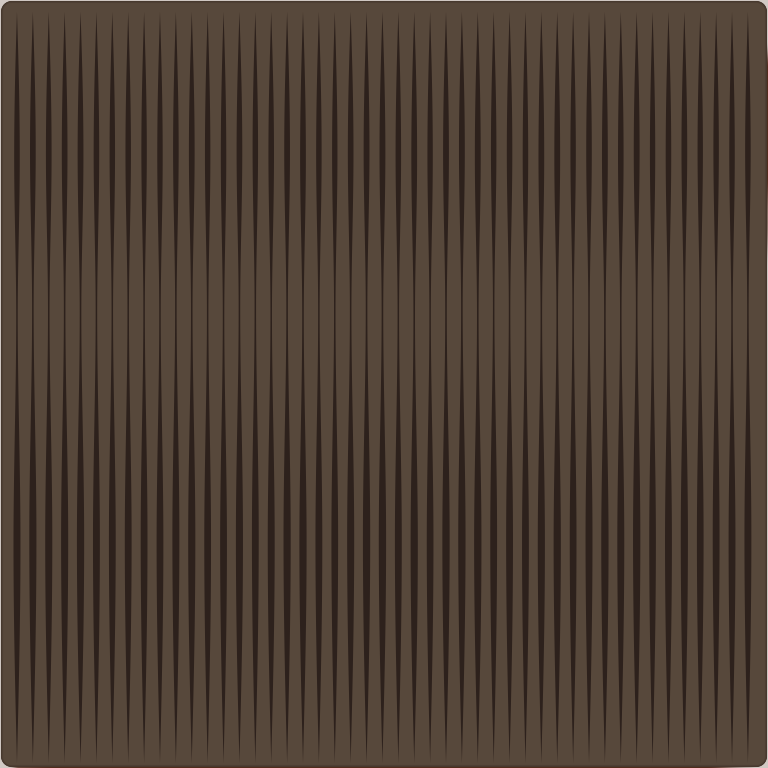
A WebGL 2 fragment shader for this pattern:

```glsl
#version 300 es
precision highp float;
// Brown rounded panel with 47 dark vertical slits, each swelling twice between pointed ends.

#define STRIPE_COUNT 47.0
#define FIRST_X 0.0221
#define PITCH 0.02069
#define TIP_BOTTOM 0.006
#define TIP_TOP 0.985
#define LOWER_WIDTH 0.0091
#define UPPER_WIDTH 0.0073
#define WAIST_WIDTH 0.0020
#define WIDTH_JITTER 0.05
#define CORNER_RADIUS 0.014
#define PANEL_INSET 0.0012

uniform vec2 u_resolution;
out vec4 fragColor;

const vec3 PANEL = vec3(0.342, 0.282, 0.230);
const vec3 SLIT = vec3(0.176, 0.129, 0.110);
const vec3 RIM = vec3(0.25, 0.195, 0.16);
const vec3 BACKDROP = vec3(0.82, 0.79, 0.77);
const vec3 RUST = vec3(0.32, 0.17, 0.11);

const float LOWER_PEAK = 0.297;
const float WAIST = 0.594;
const float UPPER_PEAK = 0.800;
const float HALF_PI = 1.5707963;

float hash(float n) {
    return fract(sin(n * 127.1 + 3.7) * 4375.85);
}

float noise(float x) {
    float i = floor(x);
    return mix(hash(i), hash(i + 1.0), smoothstep(0.0, 1.0, x - i));
}

float roundedBox(vec2 p, vec2 halfSize, float radius) {
    vec2 q = abs(p) - halfSize + radius;
    return length(max(q, 0.0)) + min(max(q.x, q.y), 0.0) - radius;
}

// Full slit width at height y: point, swell, waist, swell, point.
float slitWidth(float y) {
    if (y < LOWER_PEAK) {
        float t = clamp((y - TIP_BOTTOM) / (LOWER_PEAK - TIP_BOTTOM), 0.0, 1.0);
        return LOWER_WIDTH * sin(HALF_PI * t);
    }
    if (y < WAIST) {
        return mix(LOWER_WIDTH, WAIST_WIDTH, smoothstep(LOWER_PEAK, WAIST, y));
    }
    if (y < UPPER_PEAK) {
        return mix(WAIST_WIDTH, UPPER_WIDTH, smoothstep(WAIST, UPPER_PEAK, y));
    }
    float t = clamp((TIP_TOP - y) / (TIP_TOP - UPPER_PEAK), 0.0, 1.0);
    return UPPER_WIDTH * sin(HALF_PI * t);
}

void main() {
    vec2 uv = gl_FragCoord.xy / u_resolution;
    float pixel = 1.0 / min(u_resolution.x, u_resolution.y);

    // Nearest slit, with slight variation in width and waist height
    float index = clamp(floor((uv.x - FIRST_X) / PITCH + 0.5), 0.0, STRIPE_COUNT - 1.0);
    float offset = abs(uv.x - FIRST_X - index * PITCH);
    float shiftedY = uv.y + 0.012 * (hash(index + 51.0) - 0.5) * smoothstep(0.1, 0.4, uv.y)
                   * (1.0 - smoothstep(0.75, 0.95, uv.y));
    float width = slitWidth(shiftedY) * (1.0 + WIDTH_JITTER * (2.0 * hash(index) - 1.0));

    // Area coverage keeps the thin ends and waists smooth
    float coverage = clamp((min(offset + 0.5 * pixel, 0.5 * width)
                   - max(offset - 0.5 * pixel, -0.5 * width)) / pixel, 0.0, 1.0);
    vec3 color = mix(PANEL, SLIT, coverage);

    // Panel outline with a thin dark rim
    float edge = roundedBox(uv - 0.5, vec2(0.5 - PANEL_INSET), CORNER_RADIUS);
    color = mix(color, RIM, 0.7 * smoothstep(-0.0025 - pixel, -0.0005, edge));

    // Pale backdrop, stained along parts of the right and lower edges
    float stain = smoothstep(0.35, 0.55, noise(uv.x * 5.0 + uv.y * 7.0));
    float stainedSide = max(step(0.99, uv.x), step(uv.y, 0.01));
    float alongSide = smoothstep(0.012, 0.025, min(uv.y, 1.0 - uv.y))
                    + smoothstep(0.012, 0.025, min(uv.x, 1.0 - uv.x));
    vec3 outside = mix(BACKDROP, RUST, stain * stainedSide * min(alongSide, 1.0));
    color = mix(color, outside, smoothstep(-0.5 * pixel, 0.5 * pixel, edge));

    fragColor = vec4(color, 1.0);
}
```
